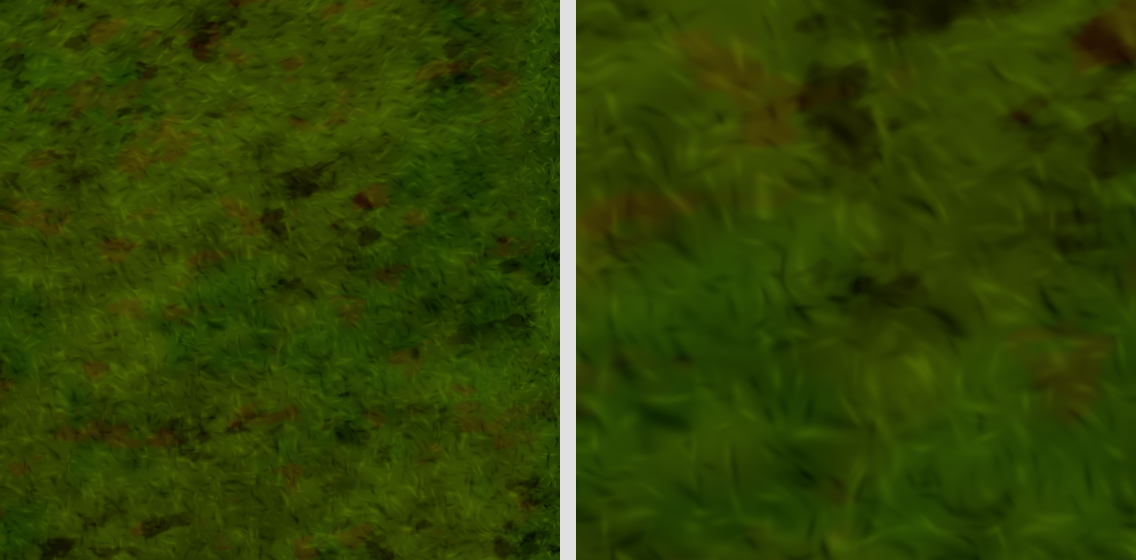
Left, the full canvas; right, a detail of the centre.
Reproduce this texture procedurally as a Shadertoy shader.

```glsl
// Dim, mossy turf: soft blades drawn as scattered stretched Gaussians over
// layered noise for patches, dark hollows and withered flecks. Blades lie
// flatter toward the top; a finer, greener verge runs down the right side.

#define PATCH_SCALE 5.0      // broad light and dark areas
#define CLUMP_SCALE 19.0     // tussocks
#define BLADE_CELLS 44.0     // blade cells across the canvas
#define BLADE_CONTRAST 0.46
#define CLUMP_CONTRAST 0.90
#define PATCH_CONTRAST 0.80
#define BRIGHTNESS 0.73
#define VERGE_START 0.89     // left limit of the fine verge
#define SHADE_COLOR vec3(0.10, 0.14, 0.0)
#define GRASS_COLOR vec3(0.24, 0.32, 0.01)
#define GREEN_TINT vec3(-0.055, -0.008, 0.0)
#define BROWN_TINT vec3(0.045, -0.045, 0.005)

float hash(vec2 p) {
    vec3 q = fract(p.xyx * vec3(0.1031, 0.1030, 0.0973));
    q += dot(q, q.yzx + 33.33);
    return fract((q.x + q.y) * q.z);
}

mat2 rotation(float angle) {
    float c = cos(angle), s = sin(angle);
    return mat2(c, -s, s, c);
}

float noise(vec2 p) {
    vec2 cell = floor(p), f = fract(p);
    f = f * f * f * (f * (f * 6.0 - 15.0) + 10.0);
    return mix(mix(hash(cell), hash(cell + vec2(1, 0)), f.x),
               mix(hash(cell + vec2(0, 1)), hash(cell + vec2(1, 1)), f.x), f.y);
}

float fbm(vec2 p) {
    float sum = 0.0, weight = 0.533;
    mat2 turn = rotation(0.65) * 2.03;
    for (int i = 0; i < 4; i++) {
        sum += weight * noise(p);
        p = turn * p + 17.3;
        weight *= 0.5;
    }
    return sum;
}

// Signed sum of soft strokes, one per cell, each with its own lean
float blades(vec2 p, float lean, float spread) {
    vec2 home = floor(p);
    float sum = 0.0;
    for (int y = -1; y <= 1; y++)
    for (int x = -1; x <= 1; x++) {
        vec2 cell = home + vec2(x, y);
        vec2 root = cell + vec2(hash(cell + 11.0), hash(cell + 47.0));
        float angle = lean + spread * (2.0 * hash(cell + 83.0) - 1.0);
        vec2 d = rotation(angle) * (p - root) / vec2(0.37, 0.13);
        sum += (2.0 * hash(cell + 131.0) - 1.0) * exp(-0.5 * dot(d, d));
    }
    return sum;
}

void mainImage(out vec4 fragColor, in vec2 fragCoord) {
    vec2 uv = fragCoord / iResolution.xy;

    // Ground coordinates, stretched along a slight upward slant
    vec2 ground = rotation(0.22) * uv * vec2(0.75, 1.2);
    float far = smoothstep(0.35, 0.95, uv.y);
    float lean = mix(-0.7, 0.25, far) + 0.8 * (fbm(uv * 6.0 + 5.0) - 0.5);
    float spread = mix(1.1, 0.65, far);

    // Verge mask with a ragged edge
    float ragged = 0.16 * (fbm(uv * 7.0 + 61.0) - 0.5);
    float verge = smoothstep(VERGE_START, VERGE_START + 0.08, uv.x + ragged);

    // Blades in three sizes, the finest kept for the verge
    vec2 bent = uv + 0.012 * (vec2(noise(uv * 30.0), noise(uv * 30.0 + 9.0)) - 0.5);
    float turf = blades(bent * BLADE_CELLS, lean, spread)
               + 0.85 * blades(bent * BLADE_CELLS * 1.7 + 200.0, lean, spread);
    float fine = blades(bent * BLADE_CELLS * 2.1 + 400.0, -0.6, 1.57)
               + 0.5 * blades(bent * BLADE_CELLS + 600.0, -0.6, 1.57);

    // Brightness from patches, tussocks and blades
    float clump = fbm(ground * CLUMP_SCALE + 23.0);
    float tone = BRIGHTNESS
               + PATCH_CONTRAST * (fbm(ground * PATCH_SCALE + 3.0) - 0.5)
               + CLUMP_CONTRAST * (clump - 0.5)
               + BLADE_CONTRAST * mix(turf, 1.5 * fine, verge);

    // Small hollows, gathered in groups
    float gathering = smoothstep(0.42, 0.66, fbm(ground * 6.0 + 71.0));
    float hollow = gathering * smoothstep(0.57, 0.76, fbm(ground * 24.0 + 37.0));
    tone -= 0.6 * hollow;
    tone = clamp(tone, -0.25, 1.35);

    // Hue drifts toward fresh green or withered brown
    float fresh = smoothstep(0.48, 0.70, fbm(uv * 5.0 + 91.0));
    fresh = max(fresh * (0.5 + noise(uv * 28.0)) * 0.8, 0.85 * verge);
    float withered = smoothstep(0.62, 0.78, fbm(ground * 17.0 + 113.0));
    withered *= 1.0 - 0.7 * verge;

    vec3 color = mix(SHADE_COLOR, GRASS_COLOR, tone);
    color += GREEN_TINT * fresh + BROWN_TINT * (withered + 0.3 * hollow);
    fragColor = vec4(clamp(color, 0.0, 1.0), 1.0);
}
```
